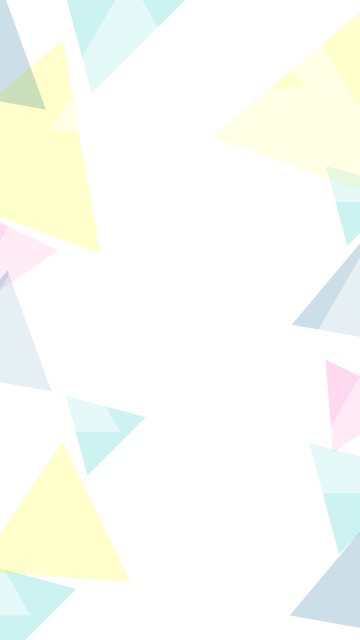
This background is drawn by a Shadertoy shader. Its source:

```glsl
const int YELLOW = 0, CYAN = 1, BLUE = 2, PINK = 3;
const int ROWS = 7;
const float MIDDLE_ROW = 3.0;

// Per kind: tint, circumradius, angle of one corner, inset from the side
const vec3 TINT[4] = vec3[4](vec3(1.0, 1.0, 0.8), vec3(0.8, 0.95, 0.95),
                             vec3(0.8, 0.875, 0.915), vec3(1.0, 0.85, 0.94));
const float RADIUS[4] = float[4](0.347, 0.132, 0.206, 0.15);
const float ANGLE[4] = float[4](1.22, 0.262, 1.396, 0.08);
const float INSET[4] = float[4](0.05, 0.0, -0.02, 0.03);

// Veil edge distances (left, base, right) in radii
const vec3 VEIL_EDGES[4] = vec3[4](vec3(2.0, 2.0, 0.19), vec3(2.0, 0.05, 0.35),
                                   vec3(0.3, 2.0, 2.0), vec3(0.2, 2.0, 2.0));

// Kinds from top to bottom, left column then right column
const int KIND_ORDER[14] = int[14](BLUE, YELLOW, PINK, BLUE, CYAN, YELLOW, CYAN,
                                   CYAN, YELLOW, CYAN, BLUE, PINK, CYAN, BLUE);

const vec2 FIRST_ROW = vec2(0.185, 0.032);   // left, right column
const vec2 ROW_STEP = vec2(0.255, 0.269);
const vec2 STRAY_INSET = vec2(0.27, 0.68);
const vec2 JITTER = vec2(0.05, 0.04);
const float VEIL_OPACITY = 0.5;
const float CYAN_GROWTH = 0.4;
const float YELLOW_TAPER = 0.07;
const vec2 CHIP_OFFSET = vec2(0.4, 0.3);
const float CHIP_INRADIUS = 0.09;
const float UPRIGHT = 1.570796;
const float SIXTH_TURN = 1.047198;

vec2 hash22(vec2 p) {
    vec3 q = fract(p.xyx * vec3(0.1031, 0.1030, 0.0973));
    q += dot(q, q.yzx + 33.33);
    return fract((q.xx + q.yz) * q.zy);
}

vec2 direction(float angle) {
    return vec2(cos(angle), sin(angle));
}

// Equilateral directions, with each edge at its own distance from the origin
float triangle(vec2 p, float angle, vec3 edges) {
    vec3 reach = vec3(dot(p, direction(angle + SIXTH_TURN)),
                      dot(p, direction(angle + 3.0 * SIXTH_TURN)),
                      dot(p, direction(angle + 5.0 * SIXTH_TURN))) - edges;
    return max(reach.x, max(reach.y, reach.z));
}

float coverage(float distance, float pixel) {
    return clamp(0.5 - distance / pixel, 0.0, 1.0);
}

void mainImage(out vec4 fragColor, in vec2 fragCoord) {
    float pixel = 1.0 / iResolution.x;
    vec2 p = fragCoord * pixel;
    float top = iResolution.y * pixel;
    vec3 color = vec3(1.0);

    for (int side = 0; side < 2; side++) {
        for (int i = 0; i < ROWS; i++) {
            int kind = KIND_ORDER[side * ROWS + i];
            float row = float(i);
            float radius = RADIUS[kind];
            float angle = ANGLE[kind];
            float inset = INSET[kind];

            // Cyan grows towards both ends, yellow shrinks and turns downwards
            if (kind == CYAN) {
                radius *= 1.0 + CYAN_GROWTH * (abs(row - MIDDLE_ROW) - 1.0);
                if (i % 4 == 0) inset = STRAY_INSET[side];
            } else if (kind == YELLOW) {
                float taper = YELLOW_TAPER * (row - 1.0);
                radius *= 1.0 - taper;
                angle += taper;
                inset += 0.3 * taper;
            }

            // Jittered centre beside the canvas edge
            vec2 jitter = (hash22(vec2(row, side) + 3.0) - 0.5) * JITTER;
            vec2 center = vec2(side == 0 ? inset : 1.0 - inset,
                               top - FIRST_ROW[side] - row * ROW_STEP[side]);
            vec2 local = p - center - jitter;
            float shape = coverage(triangle(local, angle, vec3(0.5 * radius)), pixel);

            // Upright white veil across part of the shape
            vec3 edges = VEIL_EDGES[kind];
            if (i == 0) edges = edges.yxz;
            bool veiled = kind == YELLOW ? side == 1 : (kind != BLUE || i == 3);
            float veil = veiled ? coverage(triangle(local, UPRIGHT, edges * radius), pixel) : 0.0;

            // Small chip that inverts the veil on the upper yellow shapes
            if (kind == YELLOW && row < MIDDLE_ROW) {
                vec2 offset = CHIP_OFFSET * vec2(side == 0 ? 1.0 : -1.0, 1.0);
                float chip = triangle(local - offset * radius, UPRIGHT, vec3(CHIP_INRADIUS * radius));
                veil = abs(veil - coverage(chip, pixel));
            }

            // Overlapping tints multiply
            vec3 tint = mix(TINT[kind], vec3(1.0), VEIL_OPACITY * veil);
            color *= mix(vec3(1.0), tint, shape);
        }
    }
    fragColor = vec4(color, 1.0);
}
```
